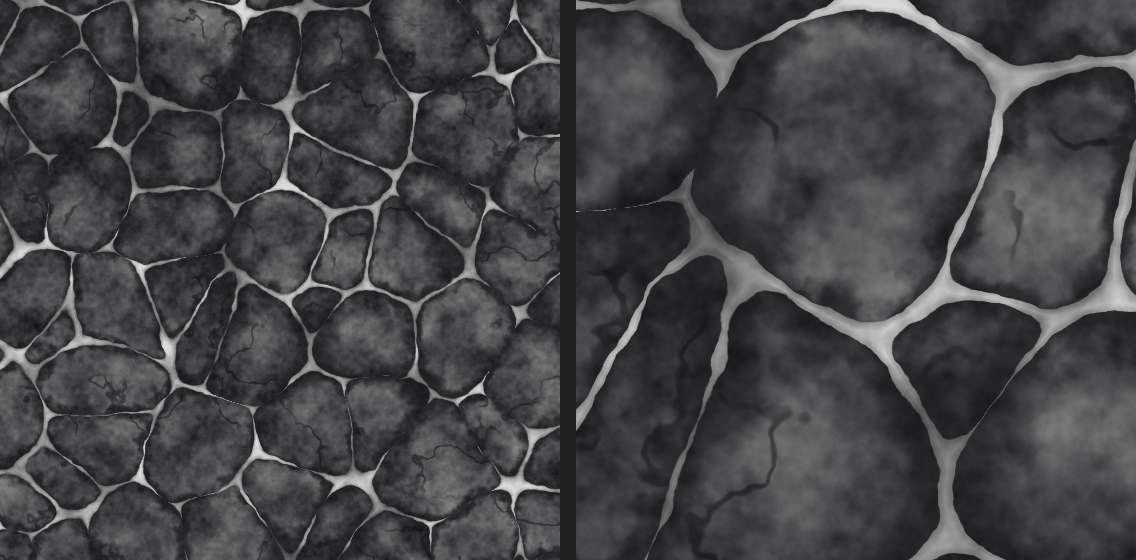
Left, the full canvas; right, a detail of the centre.
Give the GLSL for this texture, as a WebGL 1 fragment shader.

```glsl
precision highp float;
uniform vec2 u_resolution;

#define STONES 7.0          // cells across the canvas
#define SIZE_SPREAD 0.42    // variation of stone size
#define CORNER 0.065        // mortar pooling at junctions, in cells
#define WARP 0.020          // bending of the joints
#define JAG 0.0055          // roughness of the joints
#define MORTAR 0.0009       // mean half width of the mortar
#define SHADOW 0.030        // reach of the dark rim
#define STONE_LEVEL 0.285
#define MOTTLE 0.50
#define GRAIN 0.17

float hash(vec2 p) {
  vec3 q = fract(p.xyx * vec3(0.1031, 0.1030, 0.0973));
  q += dot(q, q.yzx + 33.33);
  return fract((q.x + q.y) * q.z);
}

vec2 hash2(vec2 p) {
  return vec2(hash(p + 17.0), hash(p + 71.0));
}

float noise(vec2 p) {
  vec2 i = floor(p), f = fract(p);
  f = f * f * (3.0 - 2.0 * f);
  return mix(mix(hash(i), hash(i + vec2(1.0, 0.0)), f.x),
             mix(hash(i + vec2(0.0, 1.0)), hash(i + 1.0), f.x), f.y);
}

float fbm(vec2 p) {
  float sum = 0.0, amp = 0.5;
  for (int i = 0; i < 5; i++) {
    sum += amp * noise(p);
    p = mat2(1.6, 1.2, -1.2, 1.6) * p + 9.7;
    amp *= 0.5;
  }
  return sum / 0.97;
}

// Vector to a stone's centre (xy) and its weighted distance (z)
vec3 site(vec2 cell, vec2 p) {
  vec2 r = cell + hash2(cell) - p;
  return vec3(r, dot(r, r) - SIZE_SPREAD * hash(cell + 131.0));
}

// Distance to the joint, rounded at corners; also gives the stone found
float jointDistance(vec2 p, out vec2 stone, out vec2 centre) {
  vec2 base = floor(p);
  vec3 nearest = vec3(0.0, 0.0, 100.0);
  for (int y = -2; y <= 2; y++)
    for (int x = -2; x <= 2; x++) {
      vec2 cell = base + vec2(float(x), float(y));
      vec3 s = site(cell, p);
      if (s.z < nearest.z) { nearest = s; stone = cell; }
    }
  centre = nearest.xy;
  float sum = 0.0;
  for (int y = -2; y <= 2; y++)
    for (int x = -2; x <= 2; x++) {
      vec3 s = site(base + vec2(float(x), float(y)), p);
      float gap = length(s.xy - centre);
      if (gap > 0.001) sum += exp(-(s.z - nearest.z) / (2.0 * gap * CORNER));
    }
  return -CORNER * log(max(sum, 1e-20)) / STONES;
}

void main() {
  vec2 uv = gl_FragCoord.xy / u_resolution.y;
  float px = 1.0 / u_resolution.y;

  // Stone layout with bent, ragged joints
  vec2 bend = vec2(fbm(uv * 8.0 + 3.0), fbm(uv * 8.0 + 47.0)) - 0.5;
  vec2 stone, centre;
  float joint = jointDistance((uv + bend * WARP * 2.0) * STONES + 20.0, stone, centre);
  float rough = fbm(uv * 55.0 + 11.0) - 0.5;
  float patches = fbm(uv * 7.0 + 29.0);

  // Mottled stone face, tilted a little to the light
  float blotch = fbm(uv * 19.0 + hash2(stone) * 40.0);
  float grain = fbm(uv * 110.0 + 5.0);
  float tone = STONE_LEVEL + (blotch - 0.5) * MOTTLE + (grain - 0.5) * GRAIN;
  tone += 0.05 * (hash(stone + 7.0) - 0.5);
  tone += 0.10 * dot(centre, hash2(stone + 3.0) - 0.5);

  // Hairline fractures and chipped ledges
  float vein = abs(fbm(uv * 9.0 + hash2(stone + 9.0) * 30.0) - 0.5);
  float broken = smoothstep(0.48, 0.65, noise(uv * 11.0 + 61.0));
  tone *= 1.0 - 0.40 * broken * (1.0 - smoothstep(0.004, 0.022, vein));

  // Dark rims, with deeper hollows here and there
  float hollow = smoothstep(0.42, 0.72, fbm(uv * 5.0 + 83.0));
  float reach = SHADOW * (0.55 + 1.3 * hollow);
  float rim = 1.0 - smoothstep(0.0, reach, joint + rough * 0.035);
  tone = mix(tone, 0.12 + 0.10 * (grain - 0.5), rim * 0.86);

  // Broken pale mortar, thin along joints and pooled at corners
  float width = MORTAR + (patches - 0.5) * 0.013;
  float inside = width - joint - rough * JAG;
  float mortar = smoothstep(-0.6 * px, 0.9 * px, inside);
  float pale = 0.55 + 0.45 * (noise(uv * 24.0 + 37.0) - 0.5)
             + 0.16 * smoothstep(0.0, 0.006, inside) + 0.2 * (grain - 0.5);
  tone = mix(tone, pale, mortar * (1.0 - 0.45 * hollow));

  tone = clamp(tone, 0.07, 0.85);
  vec3 tint = vec3(-0.002, -0.001, 0.008) * (1.0 - smoothstep(0.3, 0.45, tone));
  gl_FragColor = vec4(tone + tint, 1.0);
}
```
